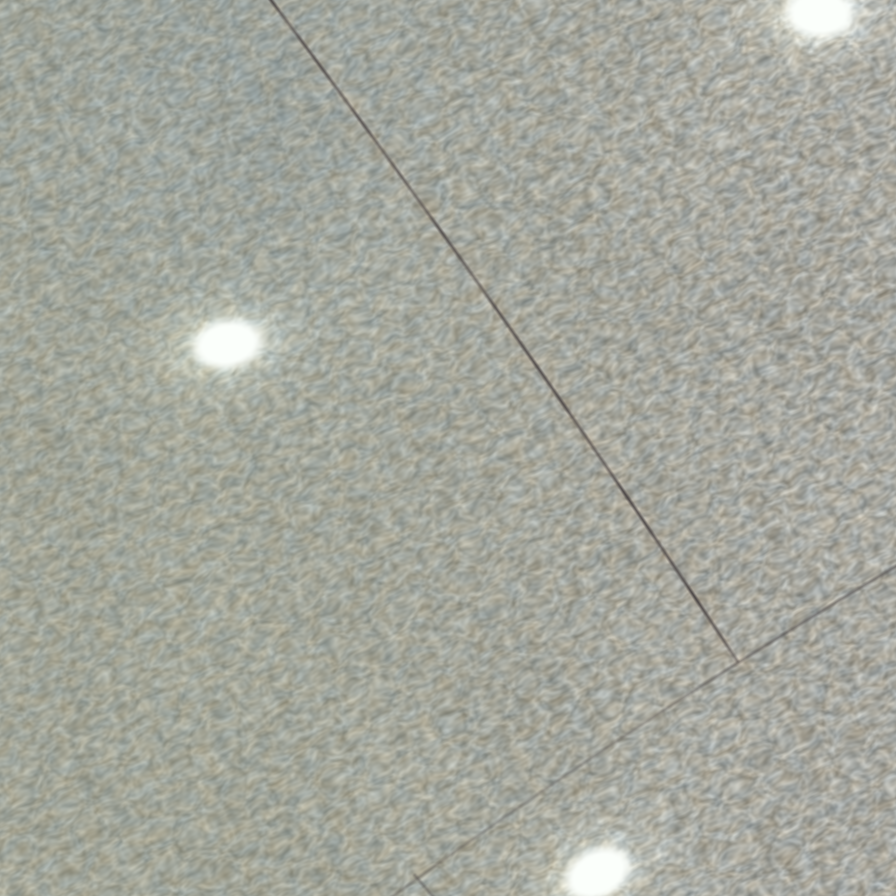
Give the GLSL for this texture, as a WebGL 1 fragment shader.

```glsl
precision highp float;
// Speckled stone floor slabs with thin joints and three soft lamp reflections.
uniform vec2 u_resolution;

#define STONE vec3(0.635, 0.643, 0.606)
#define JOINT_COLOR vec3(0.30, 0.28, 0.28)
#define LAMP_COLOR vec3(0.985, 1.0, 0.985)
#define GRAIN_SCALE vec2(72.0, 112.0)
#define GRAIN_ANGLE 0.48
#define GRAIN_CONTRAST 0.20
#define TINT_CONTRAST 0.045
#define JOINT_WIDTH 0.0017
#define LAMP_RADII vec2(0.041, 0.028)
#define HALO_STRENGTH 0.22

vec2 gradientAt(vec2 cell) {
  vec3 h = fract(cell.xyx * vec3(0.1031, 0.1030, 0.0973));
  h += dot(h, h.yzx + 33.33);
  float angle = 6.28318 * fract((h.x + h.y) * h.z);
  return vec2(cos(angle), sin(angle));
}

float gradientNoise(vec2 p) {
  vec2 i = floor(p), f = fract(p);
  vec2 w = f * f * f * (f * (f * 6.0 - 15.0) + 10.0);
  vec2 e = vec2(1.0, 0.0);
  float a = dot(gradientAt(i), f);
  float b = dot(gradientAt(i + e), f - e);
  float c = dot(gradientAt(i + e.yx), f - e.yx);
  float d = dot(gradientAt(i + e.xx), f - e.xx);
  return mix(mix(a, b, w.x), mix(c, d, w.x), w.y);
}

vec2 turn(vec2 p, float angle) {
  float c = cos(angle), s = sin(angle);
  return vec2(c * p.x + s * p.y, c * p.y - s * p.x);
}

// Distance to a segment bowed sideways: x = distance, y = position along it.
vec2 bowedSegment(vec2 p, vec2 a, vec2 b, float bow) {
  vec2 along = b - a;
  float t = clamp(dot(p - a, along) / dot(along, along), 0.0, 1.0);
  vec2 side = normalize(vec2(-along.y, along.x));
  vec2 onCurve = a + along * t + side * bow * 4.0 * t * (1.0 - t);
  return vec2(length(p - onCurve), t);
}

float stroke(float dist, float halfWidth) {
  float soft = 0.0012 + 0.7 / u_resolution.y;
  return 1.0 - smoothstep(halfWidth - soft, halfWidth + soft, dist);
}

// Adds one lamp reflection: wide haze, close halo and white core.
vec3 addLamp(vec3 color, vec2 p, vec2 center, float tilt) {
  vec2 q = turn(p - center, tilt) / LAMP_RADII;
  float d = length(q);
  vec3 tint = mix(vec3(1.0, 1.0, 0.86), vec3(0.92, 1.0, 1.04), smoothstep(-1.5, 1.5, q.x));
  color += tint * (HALO_STRENGTH * exp(-0.62 * d * d) + 0.035 * exp(-0.10 * d * d));
  return mix(color, LAMP_COLOR, 1.0 - smoothstep(0.66, 1.2, d));
}

void main() {
  vec2 p = gl_FragCoord.xy / u_resolution;

  // Broad shading: greener at lower left, paler and more neutral at the right
  float rightSide = smoothstep(0.15, 1.0, p.x);
  vec3 color = STONE + mix(vec3(0.0, 0.004, -0.008), vec3(0.022, 0.014, 0.022), rightSide);
  color += vec3(-0.018, -0.006, 0.016) * exp(-14.0 * dot(p - vec2(0.25, 0.9), p - vec2(0.25, 0.9)));
  color += 0.022 * gradientNoise(p * 5.0 + 7.3);

  // Slanted stone grain, more pronounced toward the right
  vec2 slanted = turn(p, GRAIN_ANGLE);
  vec2 q = slanted * GRAIN_SCALE;
  q += 0.5 * vec2(gradientNoise(p * 40.0), gradientNoise(p * 40.0 + 19.0));
  float grain = 0.65 * gradientNoise(q) + 0.55 * gradientNoise(q * 1.83 + 31.7);
  grain += 0.22 * gradientNoise(q * 0.41 + 11.2);
  color += grain * GRAIN_CONTRAST * mix(0.85, 1.2, rightSide);
  float tint = gradientNoise(q * 0.72 + 57.1);
  color += tint * TINT_CONTRAST * vec3(1.0, 0.1, -1.0);

  // Dark long joint with a faint rusty fringe
  vec2 joint = bowedSegment(p, vec2(0.300, 1.003), vec2(0.823, 0.262), 0.007);
  float wear = 0.72 + 0.45 * gradientNoise(vec2(joint.y * 26.0, 3.5));
  color += vec3(0.025, 0.0, -0.015) * exp(-joint.x * 160.0);
  color = mix(color, JOINT_COLOR, wear * stroke(joint.x, JOINT_WIDTH));

  // Fainter cross joint and its short branch
  vec2 cross = bowedSegment(p, vec2(0.436, -0.002), vec2(1.002, 0.369), 0.008);
  float crossFade = mix(0.30, 0.50, smoothstep(0.45, 0.8, cross.y));
  color = mix(color, JOINT_COLOR, crossFade * stroke(cross.x, JOINT_WIDTH));
  vec2 branch = bowedSegment(p, vec2(0.463, 0.023), vec2(0.487, -0.005), 0.0);
  color = mix(color, JOINT_COLOR, 0.4 * stroke(branch.x, JOINT_WIDTH));

  // Lamp reflections
  color = addLamp(color, p, vec2(0.254, 0.616), 0.16);
  color = addLamp(color, p, vec2(0.915, 0.985), -0.05);
  color = addLamp(color, p, vec2(0.667, 0.025), 0.48);

  gl_FragColor = vec4(clamp(color, 0.0, 1.0), 1.0);
}
```
